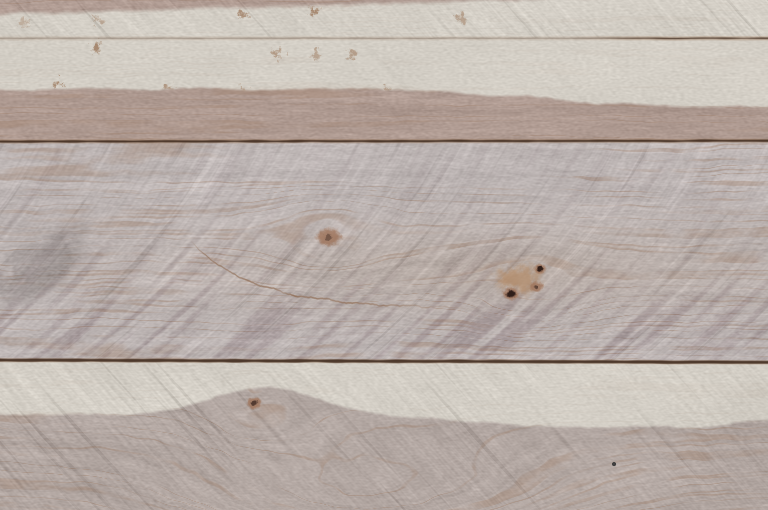
Write a Shadertoy shader that draws this texture.

```glsl
// Four rough-sawn planks with pale sapwood, grey-pink heartwood, knots and dark seams.
// Grain is gradient noise stretched along each plank and bent around the knots;
// slanted saw marks, a crack, a stain and scattered flecks are layered on top.

vec2 hash2(vec2 p) {
  vec3 q = fract(p.xyx * vec3(.1031, .1030, .0973));
  q += dot(q, q.yzx + 33.33);
  return fract((q.xx + q.yz) * q.zy);
}

float noise(vec2 p) {
  vec2 i = floor(p), f = fract(p), e = vec2(0, 1);
  vec2 u = f * f * (3. - 2. * f);
  float a = dot(hash2(i) - .5, f);
  float b = dot(hash2(i + e.yx) - .5, f - e.yx);
  float c = dot(hash2(i + e) - .5, f - e);
  float d = dot(hash2(i + 1.) - .5, f - 1.);
  return 2. * mix(mix(a, b, u.x), mix(c, d, u.x), u.y);
}

float noise(float x, float y) { return noise(vec2(x, y)); }

float fbm(vec2 p) {
  float sum = 0., amp = .6;
  for (int i = 0; i < 4; i++, amp *= .55) {
    sum += amp * noise(p);
    p = p * 2.03 + 17.;
  }
  return sum;
}

float bump(vec2 d, float w, float h) {
  d /= vec2(w, h);
  return exp(-dot(d, d));
}

void mainImage(out vec4 fragColor, in vec2 fragCoord) {
  vec2 p = fragCoord / iResolution.y;
  float px = 1. / iResolution.y;

  // Seam heights, and the plank number counted from the bottom
  vec3 seams = vec3(.294 - .003 * p.x, .7225 + .001 * p.x, .925) + .0012 * noise(p.x * 14., 3.);
  float plank = dot(step(seams, vec3(p.y)), vec3(1));
  bool wide = plank == 1.;
  vec2 q = p + plank * vec2(7.3, 3.1);

  // Knots: centre, radius, darkness
  vec4 knots[5] = vec4[5](
    vec4(.645, .535, .019, .4), vec4(1.059, .473, .01, 1), vec4(1.002, .424, .013, 1),
    vec4(1.052, .438, .011, .6), vec4(.498, .21, .012, .7));

  // Grain height bends around knots, and into arches on the lowest plank
  float grain = p.y + .022 * fbm(q * vec2(2.5, 7)) + .004 * noise(q * 27.);
  for (int i = 0; i < 5; i++) {
    vec2 d = p - knots[i].xy;
    float same = step(abs(step(seams.x, knots[i].y) - plank), .5);
    grain -= same * (i > 0 && i < 4 ? .5 : 1.4) * d.y * bump(d, .12, .07);
  }
  if (plank < .5) grain += .17 * bump(p - vec2(.74, .01), .4, .12);

  // Boundary between pale sapwood and heartwood
  float ripple = .009 * fbm(vec2(p.x * 9., plank * 5.)) + .003 * noise(q * 50.);
  float edge = .187 - .025 * smoothstep(.6, 1.2, p.x) + .015 * smoothstep(1.35, 1.52, p.x)
    + .055 * bump(vec2(p.x - .52, 0), .14, 1.);
  if (plank > 1.5) edge = .825 - .034 * smoothstep(.7, 1.4, p.x);
  float heart = wide ? 1. : smoothstep(.004, -.004, p.y - edge - ripple);
  if (plank > 2.5) heart = smoothstep(-.006, .006, p.y - .972 - .028 * p.x - ripple);

  vec3 heartwood = plank > 1.5 ? vec3(.685, .605, .57)
    : wide ? vec3(.74, .71, .705) : vec3(.7, .655, .635);
  vec3 col = mix(vec3(.83, .81, .775), heartwood, heart);
  if (wide) col -= vec3(.01, .025, .045) * bump(p - vec2(.95, .47), .6, .09);

  // Cloudy tone, fibres that follow the grain, and pores
  col += .045 * fbm(q * vec2(3, 8));
  col += .05 * heart * noise(q.x * 2., grain * 48.);
  col += (.03 + .05 * heart) * fbm(vec2(q.x * 14., grain * 150.));
  col += .06 * noise(q * vec2(120, 260));

  // Thin warm growth lines, broken into stretches
  float ring = abs(noise(q.x * .8, grain * 62. + plank * 9.));
  float warm = smoothstep(.07, .015, ring) * smoothstep(-.25, .2, fbm(q * vec2(9, 22)));
  col = mix(col, vec3(.62, .5, .42), warm * (.06 + .32 * heart));

  // Saw marks lean right on the wide plank and left on the others
  float h = p.y - .3;
  float s = wide ? p.x - 1.2 * h + .8 * h * h : p.x + .9 * p.y;
  s += .002 * noise(q * 30.);
  float fine = noise(s * 95., q.y * 6.) + .8 * noise(s * 210., q.y * 10.);
  float sawn = (.65 + .9 * fbm(q * vec2(4, 7))) * (plank == 2. ? .2 : 1.);
  col += sawn * (.06 * fine - .07 * smoothstep(.22, .42, noise(s * 75., q.y * 3.5)));
  if (wide) {
    float low = smoothstep(.56, .34, p.y + .08 * noise(q * 5.));
    float band = noise(s * 48., p.y * 7.) + .35 * fbm(q * vec2(35, 70));
    col -= vec3(.085, .1, .09) * smoothstep(-.1, .4, band) * (.25 + .75 * low);
    col += .045 * sawn * smoothstep(.15, .4, noise(s * 65. + 31., p.y * 5.));

    // Slanted stain near the left end
    vec2 d = p - vec2(.075, .475);
    float stain = bump(vec2(d.x - .7 * d.y, d.y) + .035 * fbm(p * 22.), .07, .075);
    col -= .13 * smoothstep(.2, .65, stain) * (.8 + .7 * fine);

    // Crack with fading ends
    float crack = p.y - .395 - .125 * exp((.38 - p.x) / .13) - .012 * fbm(p.xx * 18.);
    float span = smoothstep(.37, .41, p.x) * smoothstep(1., .65, p.x) * (.6 + .6 * noise(p.xx * 30.));
    col = mix(col, vec3(.55, .41, .31), span * smoothstep(.0012 + px, 0., abs(crack)));
  }

  // Knots: amber halo, brown body and ragged dark core
  float halo = bump(p - vec2(1.015, .453), .062, .042) * (.85 + fbm(p * 45.));
  col = mix(col, vec3(.7, .54, .4), .7 * smoothstep(.3, .85, halo));
  for (int i = 0; i < 5; i++) {
    vec4 k = knots[i];
    float r = length((p - k.xy) * vec2(.85, 1.1)) / k.z + .6 * fbm(p * 95. + k.xy);
    col = mix(col, vec3(.62, .45, .35), .8 * smoothstep(1.25, .65, r));
    col = mix(col, vec3(.19, .12, .1), k.w * smoothstep(.75, .35, r / max(k.w, .6)));
  }
  col = mix(col, vec3(.25), smoothstep(.005, .003, length(p - vec2(1.204, .09))));

  // Scattered ragged flecks on the pale upper planks
  vec2 seed = hash2(floor(p * 14.) + 5.);
  float fleck = length(fract(p * 14.) - .3 - .4 * seed) + .5 * fbm(p * 80.);
  float pale = step(1.5, plank) * (1. - heart) * step(.78, seed.x) * step(p.x, 1.);
  col = mix(col, vec3(.61, .47, .36), (.3 + .5 * seed.y) * pale * smoothstep(.16, .02, fleck));

  // Dark seams with a tan lip
  for (int i = 0; i < 3; i++) {
    float n = float(i), d = abs(p.y - seams[i]);
    float width = .0028 - .0008 * n + .0015 * noise(p.x * 25., n);
    float depth = i == 2 ? mix(.3, .8, smoothstep(1.1, 1.3, p.x)) : .9;
    col = mix(col, vec3(.62, .49, .38), .5 * depth * smoothstep(.006, .002, d));
    col = mix(col, vec3(.26, .18, .13), depth * smoothstep(width + px, width - px, d));
  }
  fragColor = vec4(col, 1);
}
```
